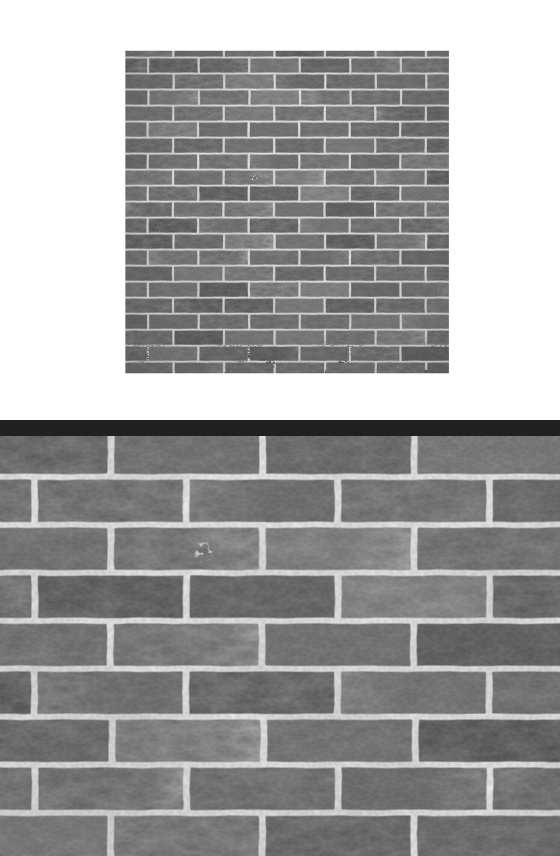
Top, the full canvas; bottom, a detail of the centre.
Reproduce this texture procedurally as a WebGL 2 fragment shader.

```glsl
#version 300 es
precision highp float;

uniform vec2 u_resolution;
out vec4 fragColor;

// Lengths are in canvas heights; the canvas spans 4/3 by 1.
const vec2 CANVAS = vec2(4.0 / 3.0, 1.0);
const vec2 WALL_MIN = vec2(0.2986, 0.1111);
const vec2 WALL_MAX = vec2(1.0686, 0.8793);
const vec2 BRICK_PITCH = vec2(0.1203, 0.03811);
const vec2 BOND_ORIGIN = vec2(0.3524, 0.1389);
const vec2 JOINT_WIDTH = vec2(0.0053, 0.0047);
const float JOINT_WOBBLE = 0.0004;
const float ROW_JITTER = 0.0022;
const float CORNER_RADIUS = 0.0012;
const float EDGE_SOFTNESS = 0.0009;

const float MARGIN_TONE = 1.0;
const float MORTAR_TONE = 0.82;
const float BRICK_TONE = 0.445;
const float BRICK_VARIATION = 0.075;
const float BLOTCH_STRENGTH = 0.09;
const float GRAIN_STRENGTH = 0.05;
const float PALE_STRENGTH = 0.10;
const float CRACK_TONE = 0.25;
const vec2 SCUFF_CENTER = vec2(0.606, 0.5747);
const float SCUFF_RADIUS = 0.0095;

float hash(vec2 p) {
  vec3 q = fract(p.xyx * vec3(0.1031, 0.1030, 0.0973));
  q += dot(q, q.yzx + 33.33);
  return fract((q.x + q.y) * q.z);
}

// Distance to the nearest scattered point, in cell units.
float cellular(vec2 p) {
  vec2 cell = floor(p);
  float nearest = 2.0;
  for (int y = -1; y <= 1; y++) {
    for (int x = -1; x <= 1; x++) {
      vec2 id = cell + vec2(x, y);
      vec2 point = id + vec2(hash(id + 11.0), hash(id + 57.0));
      nearest = min(nearest, distance(p, point));
    }
  }
  return nearest;
}

// Slow drift from -1 to 1, made of layered sines.
float drift(vec2 p) {
  return 0.5 * sin(p.x + 1.7 * sin(p.y * 0.8))
       + 0.3 * sin(p.y * 1.9 + 1.3 * sin(p.x * 1.4))
       + 0.2 * sin(p.x * 3.1 - p.y * 2.3);
}

float roundedBox(vec2 p, vec2 halfSize, float radius) {
  vec2 q = abs(p) - halfSize + radius;
  return length(max(q, 0.0)) + min(max(q.x, q.y), 0.0) - radius;
}

float brickTone(vec2 p, vec2 id, vec2 along) {
  float tone = BRICK_TONE + BRICK_VARIATION * (hash(id) + hash(id + 31.0) - 1.0);

  // Mottling differs on each brick and stretches sideways.
  vec2 seed = 19.0 * vec2(hash(id + 3.0), hash(id + 7.0));
  float blotch = cellular(p * vec2(38.0, 85.0) + seed) - 0.5;
  blotch += 0.5 * (cellular(p * vec2(90.0, 190.0) + seed) - 0.5);
  tone += BLOTCH_STRENGTH * blotch * mix(0.35, 1.0, hash(id + 13.0));
  tone += GRAIN_STRENGTH * (cellular(p * vec2(210.0, 330.0)) - 0.5);

  // Some bricks fade to a pale end.
  float side = hash(id + 23.0) < 0.3 ? -along.x : along.x;
  float pale = smoothstep(0.0, 0.55, side) * step(0.76, hash(id + 41.0));
  return tone + PALE_STRENGTH * pale * (0.7 + 0.6 * blotch);
}

float mortarTone(vec2 p) {
  float tone = MORTAR_TONE + 0.03 * drift(p * 34.0);
  tone += 0.08 * (cellular(p * 240.0) - 0.5);
  // Dark gaps open in the lowest joints.
  float low = 1.0 - smoothstep(0.13, 0.21, p.y);
  float gap = smoothstep(0.15, 0.5, drift(p * vec2(26.0, 41.0)));
  float speck = 1.0 - smoothstep(0.25, 0.5, cellular(p * vec2(130.0, 210.0)));
  return mix(tone, CRACK_TONE, low * gap * speck);
}

void main() {
  vec2 p = gl_FragCoord.xy / u_resolution * CANVAS;
  float pixel = 1.0 / u_resolution.y;
  float soft = max(EDGE_SOFTNESS, 0.7 * pixel);

  // Running bond: odd rows shift by half a brick.
  vec2 wobble = JOINT_WOBBLE * vec2(drift(p.yx * 170.0), drift(p * 95.0));
  vec2 grid = (p + wobble - BOND_ORIGIN) / BRICK_PITCH;
  float row = floor(grid.y);
  grid.x += 0.5 * mod(row, 2.0);
  grid.x += ROW_JITTER / BRICK_PITCH.x * (hash(vec2(row + 40.0, 5.0)) - 0.5);
  vec2 id = floor(grid) + 40.0;
  vec2 along = fract(grid) - 0.5;

  // Bricks set in mortar.
  float d = roundedBox(along * BRICK_PITCH, 0.5 * (BRICK_PITCH - JOINT_WIDTH), CORNER_RADIUS);
  float tone = mix(brickTone(p, id, along), mortarTone(p), smoothstep(-soft, soft, d));

  // Light chipped scuff on one brick.
  float scuff = 1.0 - smoothstep(0.5, 1.0, distance(p, SCUFF_CENTER) / SCUFF_RADIUS);
  tone += 0.3 * scuff * smoothstep(0.45, 0.75, cellular(p * 230.0));

  // Uneven light: brightest mid wall, dimmer to the left and below.
  vec2 wallPos = (p - WALL_MIN) / (WALL_MAX - WALL_MIN);
  vec2 fromBright = wallPos - vec2(0.55, 0.6);
  tone *= 1.04 - 0.28 * dot(fromBright, fromBright) + 0.02 * drift(wallPos * 6.0);

  // Wall panel on the plain margin.
  float wall = roundedBox(p - 0.5 * (WALL_MIN + WALL_MAX), 0.5 * (WALL_MAX - WALL_MIN), 0.0);
  float outside = smoothstep(-0.5 * pixel, 0.5 * pixel, wall);
  fragColor = vec4(vec3(mix(tone, MARGIN_TONE, outside)), 1.0);
}
```
